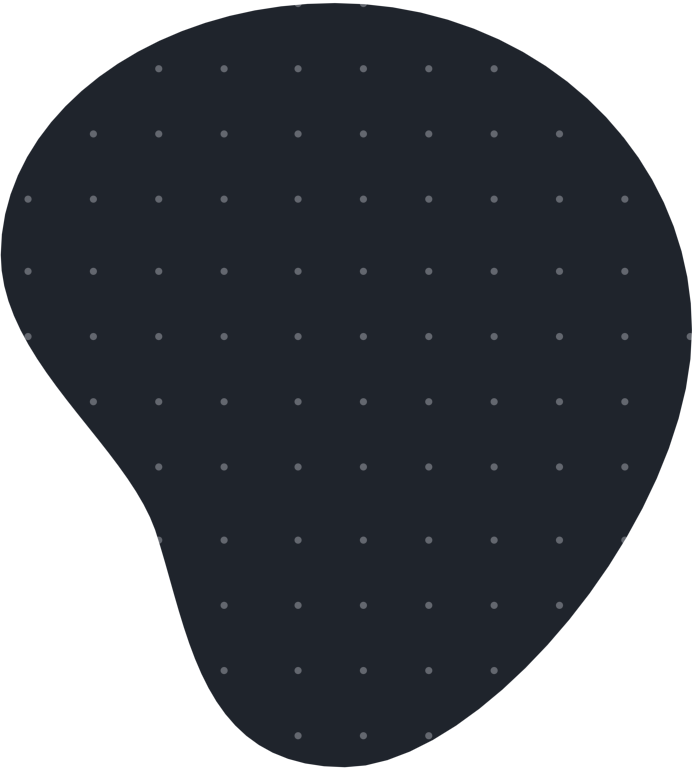
Reproduce this background procedurally as a WebGL 1 fragment shader.

```glsl
precision highp float;
// A dark rounded blob on white, sprinkled with a grid of faint grey dots.
// The outline is a closed chain of cubic curves turned into a signed distance;
// the dots come from a repeated cell whose rows and columns part at wider gaps.

uniform vec2 u_resolution;

const vec3 PAPER = vec3(1.0);
const vec3 INK = vec3(0.122, 0.141, 0.173);
const vec3 DOT_GREY = vec3(0.39, 0.405, 0.435);
const float DOT_RADIUS = 0.0046;
const int CURVE_STEPS = 20;

vec2 cubic(vec2 a, vec2 b, vec2 c, vec2 d, float t) {
  vec2 ab = mix(a, b, t);
  vec2 bc = mix(b, c, t);
  vec2 cd = mix(c, d, t);
  return mix(mix(ab, bc, t), mix(bc, cd, t), t);
}

float segmentDistance(vec2 p, vec2 a, vec2 b) {
  vec2 along = b - a;
  float h = clamp(dot(p - a, along) / dot(along, along), 0.0, 1.0);
  return length(p - a - along * h);
}

// -1 when a ray to the right of p crosses the segment, otherwise 1
float crossingSign(vec2 p, vec2 a, vec2 b) {
  if ((a.y > p.y) == (b.y > p.y)) return 1.0;
  float hitX = a.x + (p.y - a.y) * (b.x - a.x) / (b.y - a.y);
  return p.x < hitX ? -1.0 : 1.0;
}

// x: distance to the curve, y: parity of its crossings
vec2 curveField(vec2 p, vec2 a, vec2 b, vec2 c, vec2 d) {
  vec2 field = vec2(10.0, 1.0);
  vec2 previous = a;
  for (int i = 1; i <= CURVE_STEPS; i++) {
    vec2 next = cubic(a, b, c, d, float(i) / float(CURVE_STEPS));
    field.x = min(field.x, segmentDistance(p, previous, next));
    field.y *= crossingSign(p, previous, next);
    previous = next;
  }
  return field;
}

vec2 joinFields(vec2 f, vec2 g) {
  return vec2(min(f.x, g.x), f.y * g.y);
}

// Signed distance to the blob, negative inside
float blobDistance(vec2 p) {
  vec2 top = vec2(0.436, 0.996);
  vec2 right = vec2(0.901, 0.570);
  vec2 bottom = vec2(0.449, 0.001);
  vec2 waist = vec2(0.202, 0.310);
  vec2 left = vec2(0.001, 0.668);
  vec2 f = curveField(p, top, vec2(0.693, 0.996), vec2(0.901, 0.806), right);
  f = joinFields(f, curveField(p, right, vec2(0.901, 0.323), vec2(0.625, 0.001), bottom));
  f = joinFields(f, curveField(p, bottom, vec2(0.260, 0.001), vec2(0.247, 0.173), waist));
  f = joinFields(f, curveField(p, waist, vec2(0.163, 0.421), vec2(0.001, 0.531), left));
  f = joinFields(f, curveField(p, left, vec2(0.001, 0.849), vec2(0.197, 0.996), top));
  return f.x * f.y;
}

// Distance to the nearest dot rim, with the wider gaps folded away first
float dotDistance(vec2 p, float radius) {
  vec2 q = vec2(p.x, 1.0 - p.y);
  q.x -= 0.0112 * step(0.340, q.x);
  q.y -= 0.0091 * step(0.306, q.y) + 0.0104 * step(0.660, q.y);
  vec2 pitch = vec2(0.0851, 0.0849);
  vec2 firstDot = vec2(0.0365, 0.0046);
  vec2 cell = mod(q - firstDot + 0.5 * pitch, pitch) - 0.5 * pitch;
  return length(cell) - radius;
}

float coverage(float distance, float pixel) {
  return 1.0 - smoothstep(-0.75 * pixel, 0.75 * pixel, distance);
}

void main() {
  vec2 p = gl_FragCoord.xy / u_resolution.y;
  float pixel = 1.0 / u_resolution.y;

  float dots = coverage(dotDistance(p, DOT_RADIUS), pixel);
  vec3 fill = mix(INK, DOT_GREY, dots);
  vec3 color = mix(PAPER, fill, coverage(blobDistance(p), pixel));
  gl_FragColor = vec4(color, 1.0);
}
```
